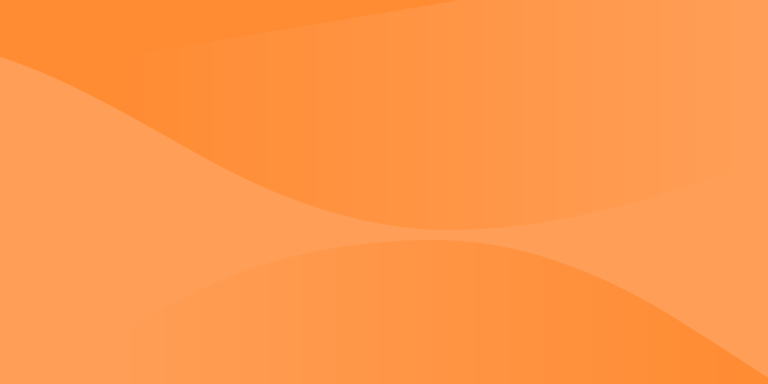
Write a WebGL 1 fragment shader that draws this background.

```glsl
precision highp float;

uniform vec2 u_resolution;

const vec3 DEEP_ORANGE = vec3(1.0, 0.545, 0.195);
const vec3 PALE_ORANGE = vec3(1.0, 0.622, 0.343);

// Cubic between two knots, each holding x, height and slope
float curveSegment(float x, vec3 a, vec3 b) {
  float span = b.x - a.x;
  float t = (x - a.x) / span;
  float rise = t * t * (3.0 - 2.0 * t);
  float startBend = t * (1.0 - t) * (1.0 - t);
  float endBend = t * t * (t - 1.0);
  return mix(a.y, b.y, rise) + span * (a.z * startBend + b.z * endBend);
}

// Smooth curve through four knots
float curve(float x, vec3 a, vec3 b, vec3 c, vec3 d) {
  if (x < b.x) return curveSegment(x, a, b);
  if (x < c.x) return curveSegment(x, b, c);
  return curveSegment(x, c, d);
}

// Antialiased coverage of the area above a given height
float above(float y, float height, float pixel) {
  return smoothstep(-pixel, pixel, y - height);
}

// Horizontal blend from deep to pale orange
vec3 orangeRamp(float x, float deepX, float paleX) {
  float t = clamp((x - deepX) / (paleX - deepX), 0.0, 1.0);
  return mix(DEEP_ORANGE, PALE_ORANGE, t);
}

void main() {
  vec2 uv = gl_FragCoord.xy / u_resolution;
  float pixel = 1.0 / u_resolution.y;

  float valley = curve(uv.x,
    vec3(0.0, 0.852, -0.64), vec3(0.26, 0.596, -1.12),
    vec3(0.586, 0.401, 0.0), vec3(1.0, 0.586, 0.72));
  float hill = curve(uv.x,
    vec3(0.156, 0.128, 1.36), vec3(0.566, 0.375, 0.0),
    vec3(0.885, 0.164, -1.26), vec3(1.0, 0.016, -1.32));
  float slant = 0.8 + 0.334 * uv.x;

  // Pale base with the hill rising from below
  vec3 color = mix(orangeRamp(uv.x, 1.0, 0.12), PALE_ORANGE,
                   above(uv.y, hill, pixel));

  // Upper band, with the deep corner above the slanted edge
  vec3 band = mix(orangeRamp(uv.x, 0.12, 1.0), DEEP_ORANGE,
                  above(uv.y, slant, pixel));
  color = mix(color, band, above(uv.y, valley, pixel));

  gl_FragColor = vec4(color, 1.0);
}
```
